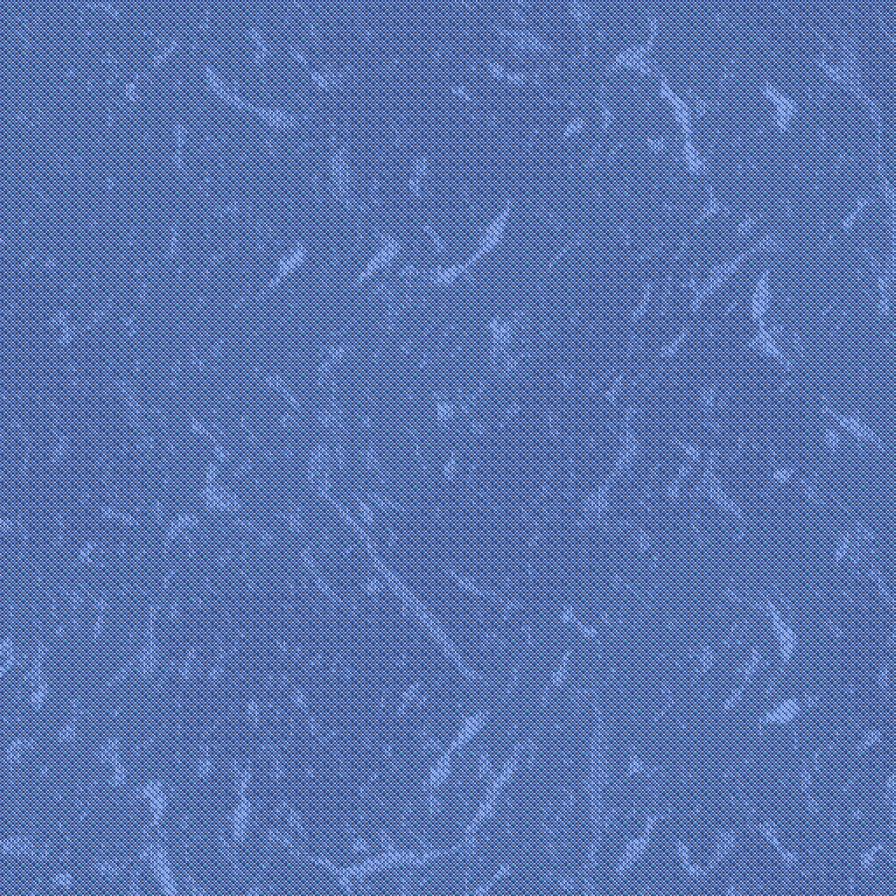
Write a WebGL 1 fragment shader that draws this texture.

```glsl
precision highp float;
// Blue woven haze: a calm tone field with ragged, bent bright fibres, cut to
// a few flat colours by an ordered dither whose ranks run along diagonals.
// Fibres are cellular (one per jittered cell), warped by layered sines.

#define GRID 512.0          // dither cells across the canvas
#define CALM -0.022         // tone of the empty ground
#define FIBRE_GAIN 0.33     // brightness of the fibres
#define FLECK_GAIN 0.17     // brightness of the small flecks
#define GROOVE 0.6          // how much fibres lift the dark diagonals
#define RAGGED 0.004        // how far fibre edges are torn
#define DARK_CUT 0.25
#define MID_CUT 0.55
#define LIGHT_CUT 0.86

uniform vec2 u_resolution;

const vec3 NAVY = vec3(0.17, 0.20, 0.37);
const vec3 DENIM = vec3(0.22, 0.36, 0.60);
const vec3 SKY = vec3(0.46, 0.59, 0.87);
const vec3 ICE = vec3(0.66, 0.76, 1.00);
const vec3 GREY = vec3(0.64);
const vec3 TEAL = vec3(0.10, 0.58, 0.61);

vec2 hash2(vec2 p) {
  vec2 k = vec2(dot(p, vec2(127.1, 311.7)), dot(p, vec2(269.5, 183.3)));
  return fract(sin(k) * 43758.55);
}

float bayer2(vec2 a) {
  a = mod(floor(a), 2.0);
  return fract(a.x * 0.5 + a.y * 0.75);
}

// 64 ranks, 0 to 1: parity first, then falling and rising diagonals
float twillRank(vec2 cell) {
  float falling = mod(cell.x + cell.y, 4.0);
  float rising = mod(cell.x - cell.y, 4.0);
  float kind = mod(falling, 2.0) * 4.0;
  kind += step(1.5, falling) * 2.0 + step(1.5, rising);
  float fine = 0.5 * mod(floor(cell.x * 0.5), 2.0) + 0.5 * bayer2(cell * 0.25);
  return (kind + fine) / 8.0;
}

vec2 warp(vec2 p) {
  vec2 slow = sin(p.yx * vec2(13.0, 11.0) + vec2(0.7, 2.1));
  vec2 mid = sin(p.yx * vec2(43.0, 37.0) + slow * 2.0);
  vec2 fast = sin(p.yx * vec2(113.0, 97.0) + mid * 2.0);
  return p + 0.02 * slow + 0.007 * mid + 0.0025 * fast;
}

// One bent, mostly steep stroke per cell; width and reach in cell units
float fibres(vec2 p, float scale, float width, float reach, float share) {
  vec2 q = p * scale;
  float glow = 0.0;
  for (int j = -1; j <= 1; j++) {
    for (int i = -1; i <= 1; i++) {
      vec2 id = floor(q) + vec2(float(i), float(j));
      vec2 place = hash2(id + scale);
      vec2 trait = hash2(id + scale * 2.0 + 17.0);
      vec2 kind = hash2(id + scale * 3.0 + 41.0);
      float angle = 1.5708 + (trait.x - 0.5) * 2.1;
      vec2 axis = vec2(cos(angle), sin(angle));
      vec2 d = q - id - 0.15 - 0.7 * place;
      float along = dot(d, axis);
      float across = dot(d, vec2(-axis.y, axis.x));
      across += (trait.y - 0.5) * 1.6 * along * along;
      float size = reach * (0.4 + 0.6 * kind.y);
      float girth = width * (0.65 + 0.35 * sin(along * 11.0 + kind.y * 6.3));
      float mark = 1.0 - smoothstep(girth * 0.35, girth, abs(across));
      mark *= 1.0 - smoothstep(size * 0.6, size, abs(along));
      glow = max(glow, mark * step(kind.x, share) * (0.4 + 0.6 * place.x));
    }
  }
  return glow;
}

// Broad, slow patches from layered sines, about -1 to 1
float patches(vec2 p) {
  float a = sin(p.x * 9.0 + 2.0 * sin(p.y * 6.0 + 1.0));
  float b = sin(p.y * 12.0 - 1.7 * sin(p.x * 8.0 + 2.0));
  return 0.5 * (a + b);
}

vec3 weave(vec2 uv) {
  vec2 cell = floor(uv * GRID);
  vec2 p = (cell + 0.5) / GRID;
  vec2 tear = hash2(floor(cell * vec2(0.5, 0.25)));
  vec2 w = warp(p) + RAGGED * (tear - 0.5);
  float patchy = patches(p);
  float busy = 0.08 * patchy - 0.2 * p.y;

  // Tone: calm ground, fibres from long to short, fine steep flecks
  float strands = 0.9 * fibres(w, 3.3, 0.045, 0.8, 0.55);
  strands = max(strands, fibres(w, 9.0, 0.14, 0.65, 0.48 + busy));
  strands = max(strands, 0.8 * fibres(w, 19.0, 0.2, 0.65, 0.42 + busy));
  float flecks = fibres(w * vec2(1.0, 0.65), 44.0, 0.24, 0.65, 0.62 + busy);
  strands *= 0.8 + 0.4 * tear.x;
  float glow = strands * FIBRE_GAIN + flecks * FLECK_GAIN * (1.0 - strands);
  float groove = 1.0 - step(0.5, mod(cell.x + cell.y, 4.0));
  float tone = CALM + 0.008 * patchy + glow * mix(1.0, GROOVE, groove);

  // Dither into flat colours
  float rank = twillRank(cell);
  float level = rank + 0.5 / 64.0 + tone;
  vec3 colour = NAVY;
  colour = mix(colour, DENIM, step(DARK_CUT, level));
  colour = mix(colour, SKY, step(MID_CUT, level));
  colour = mix(colour, ICE, step(LIGHT_CUT, level));

  // Rare accent threads, only on the calm ground
  float calm = step(glow, 0.07);
  float index = floor(rank * 64.0 + 0.5);
  float greyThread = step(31.5, index) * step(index, 33.5);
  float tealThread = step(17.5, index) * step(index, 18.5);
  colour = mix(colour, GREY, greyThread * calm);
  return mix(colour, TEAL, tealThread * calm * step(-0.15, patchy));
}

void main() {
  // Four samples per pixel smooth the cell edges at any canvas size
  vec3 sum = vec3(0.0);
  for (int k = 0; k < 4; k++) {
    vec2 offset = vec2(mod(float(k), 2.0), floor(float(k) / 2.0)) - 0.5;
    sum += weave((gl_FragCoord.xy + 0.5 * offset) / u_resolution);
  }
  gl_FragColor = vec4(sum / 4.0, 1.0);
}
```
